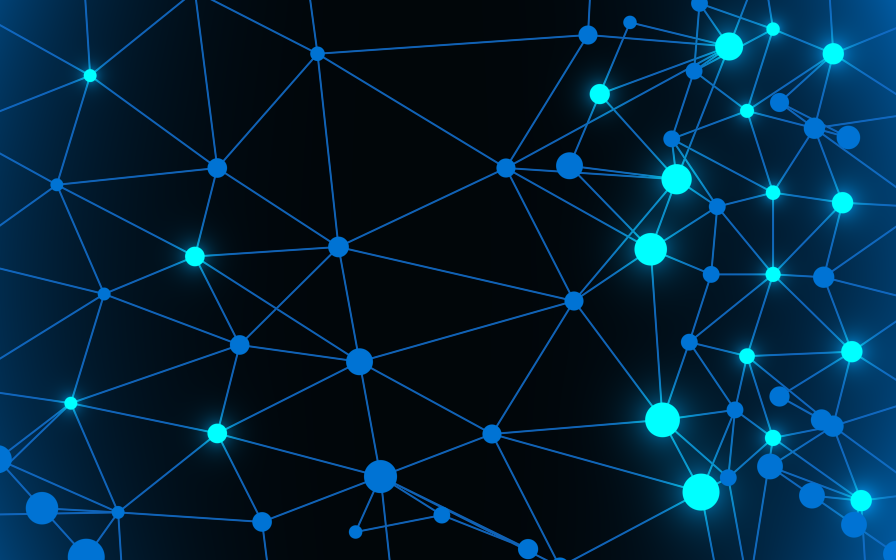
Give the GLSL for this background, as a Shadertoy shader.

```glsl
// A net of blue and cyan nodes joined by thin links over a dark, blue-edged field.
// Nodes lie on swaying strands (line plus sine); each strand is tied to a mate
// by linking nodes of similar height. Units are canvas heights, y upward.

struct Strand {
    vec2 start, stride;      // first node, and the offset to the next
    vec2 sway, freq, phase;  // sine displacement along the strand
    vec2 radius;             // first node radius, growth per node
    ivec2 lit;               // period and offset of cyan nodes, period 0 for none
    int count, mate;         // number of nodes, strand it is tied to
};

const float PI = 3.1416;
const int COLUMNS = 10;
const int STRANDS = 16;
const vec3 NIGHT = vec3(0.004, 0.022, 0.036);
const vec3 EDGE_BLUE = vec3(0.0, 0.30, 0.54);
const vec3 LINK_BLUE = vec3(0.07, 0.42, 0.78);
const vec3 NODE_BLUE = vec3(0.0, 0.45, 0.83);
const vec3 CYAN = vec3(0.0, 1.0, 1.0);

Strand net[STRANDS];

// Straight, unlit strand
Strand plain(vec2 start, vec2 stride, vec2 radius, int count, int mate) {
    return Strand(start, stride, vec2(0), vec2(0), vec2(0), radius, ivec2(0), count, mate);
}

// Strand swaying sideways
Strand wavy(vec2 start, vec2 stride, float sway, float freq, float phase,
            vec2 radius, ivec2 lit, int count, int mate) {
    return Strand(start, stride, vec2(sway, 0), vec2(freq), vec2(phase), radius, lit, count, mate);
}

void buildNet() {
    // Columns, left to right; the first and last lie outside the canvas
    net[0] = plain(vec2(-.08, 1.), vec2(0, -.23), vec2(0), 5, 1);
    net[1] = wavy(vec2(.125, .865), vec2(.0125, -.195), .036, PI, PI / 2., vec2(.0115, 0), ivec2(3, 0), 5, 2);
    net[2] = wavy(vec2(.358, .70), vec2(.02, -.158), .03, PI, PI / 2., vec2(.0175, 0), ivec2(2, 1), 5, 3);
    net[3] = Strand(vec2(.567, .904), vec2(.0375, -.275), vec2(0, -.07), vec2(PI / 2.), vec2(0),
                    vec2(.013, .0055), ivec2(0), 4, 4);
    net[4] = wavy(vec2(.983, .9375), vec2(-.0125, -.2375), .067, PI, PI / 2., vec2(.017, 0), ivec2(0), 5, 5);
    net[5] = Strand(vec2(1.302, .917), vec2(-.0125, -.206), vec2(-.115, -.052), vec2(.785, 2.5), vec2(0),
                    vec2(.025, .002), ivec2(1, 0), 5, 6);
    net[6] = wavy(vec2(1.219, .994), vec2(.0104, -.121), .042, 2.1, .8, vec2(.015, 0), ivec2(0), 8, 7);
    net[7] = wavy(vec2(1.365, .948), vec2(0, -.146), .031, 2.094, 2.618, vec2(.012, .0005), ivec2(1, 0), 6, 8);
    net[8] = wavy(vec2(1.467, .904), vec2(.0083, -.133), .021, PI, PI / 2., vec2(.019, 0), ivec2(2, 0), 7, 9);
    net[9] = plain(vec2(1.65, .97), vec2(0, -.17), vec2(0), 6, 9);
    // Short chains between the columns
    net[10] = wavy(vec2(1.125, .96), vec2(-.054, -.128), 0., 0., 0., vec2(.012, .006), ivec2(3, 1), 3, 5);
    net[11] = Strand(vec2(.635, .05), vec2(.154, 0), vec2(0, .035), vec2(2.1), vec2(0),
                     vec2(.012, .003), ivec2(0), 3, 3);
    net[12] = plain(vec2(-.004, .18), vec2(.079, -.0875), vec2(.025, .004), 3, 1);
    net[13] = plain(vec2(1.375, .167), vec2(.075, -.052), vec2(.023, 0), 4, 8);
    net[14] = plain(vec2(1.392, .817), vec2(.123, -.0625), vec2(.017, .004), 2, 8);
    net[15] = plain(vec2(1.392, .292), vec2(.075, -.042), vec2(.018, .001), 2, 8);
}

// Node position; indices past either end are pushed off the canvas
vec2 nodeAt(Strand s, int index) {
    int k = index < 0 ? -2 : (index >= s.count ? s.count + 1 : index);
    float t = float(k);
    return s.start + s.stride * t + s.sway * sin(s.freq * t + s.phase);
}

float segmentDistance(vec2 p, vec2 a, vec2 b) {
    vec2 ab = b - a;
    float h = clamp(dot(p - a, ab) / max(dot(ab, ab), 1e-6), 0., 1.);
    return length(p - a - ab * h);
}

// Distance to the links along strand a and from a to its mate b
float linkDistance(vec2 p, Strand a, Strand b, int pad) {
    float nearest = 10.;
    float reach = .5 * (abs(a.stride.y) + abs(b.stride.y));
    for (int i = -pad; i < a.count + pad; i++) {
        vec2 from = nodeAt(a, i);
        if (i + 1 < a.count + pad)
            nearest = min(nearest, segmentDistance(p, from, nodeAt(a, i + 1)));
        for (int j = -1; j <= b.count; j++) {
            vec2 to = nodeAt(b, j);
            if (abs(to.y - from.y) < reach)
                nearest = min(nearest, segmentDistance(p, from, to));
        }
    }
    return nearest;
}

// Adds a strand's nodes to the layers: x blue discs, y cyan discs, z glow
void addNodes(inout vec3 layers, vec2 p, Strand s, float pixel) {
    for (int k = 0; k < s.count; k++) {
        float radius = s.radius.x + s.radius.y * float(k);
        if (radius <= 0.) continue;
        float d = length(p - nodeAt(s, k)) - radius;
        float disc = 1. - smoothstep(-.7 * pixel, .7 * pixel, d);
        bool isLit = s.lit.x > 0 && k % max(s.lit.x, 1) == s.lit.y;
        if (isLit) layers.yz = vec2(max(layers.y, disc), layers.z + exp(-max(d, 0.) / radius));
        else layers.x = max(layers.x, disc);
    }
}

// Dark centre, blue toward the sides and corners
vec3 backdrop(vec2 uv) {
    float side = pow(abs(uv.x - .47) * 2., 3.);
    float height = 2. * uv.y - 1.;
    return NIGHT + EDGE_BLUE * side * (.58 + .36 * height * height);
}

void mainImage(out vec4 fragColor, in vec2 fragCoord) {
    vec2 p = fragCoord / iResolution.y;
    float pixel = 1. / iResolution.y;
    buildNet();
    float link = 10.;
    vec3 layers = vec3(0);
    for (int i = 0; i < STRANDS; i++) {
        link = min(link, linkDistance(p, net[i], net[net[i].mate], i < COLUMNS ? 1 : 0));
        addNodes(layers, p, net[i], pixel);
    }
    float glow = min(layers.z, 1.);
    float line = 1. - smoothstep(.0018 - .6 * pixel, .0018 + .6 * pixel, link);
    vec3 color = backdrop(fragCoord / iResolution.xy) + vec3(0, .22, .32) * glow;
    color = mix(color, mix(LINK_BLUE, CYAN, .6 * glow), .9 * line);
    color = mix(color, NODE_BLUE, layers.x);
    color = mix(color, CYAN, layers.y);
    fragColor = vec4(color, 1.);
}
```
